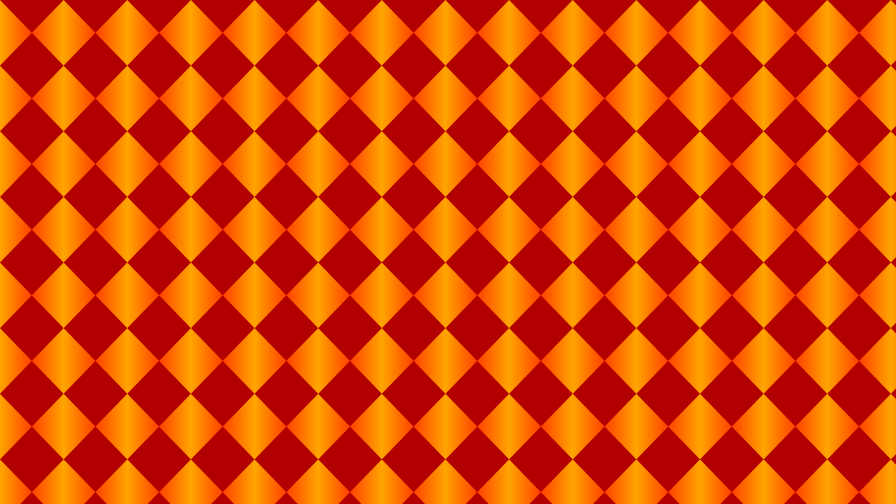
Write a WebGL 2 fragment shader that draws this pattern.

```glsl
#version 300 es
precision highp float;
// Draws a lattice of touching diamonds, each shaded like a ridge, on deep red.

uniform vec2 u_resolution;
out vec4 fragColor;

// Diamond width and height, as fractions of the canvas height
const vec2 DIAMOND_SIZE = vec2(0.12626, 0.13021);
const vec3 GROUND_RED = vec3(0.70, 0.0, 0.0);
const vec3 RIDGE_ORANGE = vec3(1.0, 0.647, 0.0);
const vec3 CORNER_ORANGE = vec3(1.0, 0.25, 0.0);
const float EDGE_PIXELS = 0.6; // half-width of the smoothed edge

// Signed distance to a diamond centred in its cell; cell spans -0.5 to 0.5
float diamondDistance(vec2 cell) {
    return (abs(cell.x) + abs(cell.y) - 0.5) / length(1.0 / DIAMOND_SIZE);
}

void main() {
    // Position from the top left corner, in canvas heights
    vec2 pos = vec2(gl_FragCoord.x, u_resolution.y - gl_FragCoord.y) / u_resolution.y;

    // Columns are centred on the left side, rows start at the top
    vec2 grid = pos / DIAMOND_SIZE + vec2(0.5, 0.0);
    vec2 cell = fract(grid) - 0.5;

    // Bright vertical ridge fading to the side corners
    vec3 shade = mix(RIDGE_ORANGE, CORNER_ORANGE, 2.0 * abs(cell.x));

    // Smoothed diamond over the ground
    float edge = EDGE_PIXELS / u_resolution.y;
    float inside = 1.0 - smoothstep(-edge, edge, diamondDistance(cell));
    fragColor = vec4(mix(GROUND_RED, shade, inside), 1.0);
}
```
